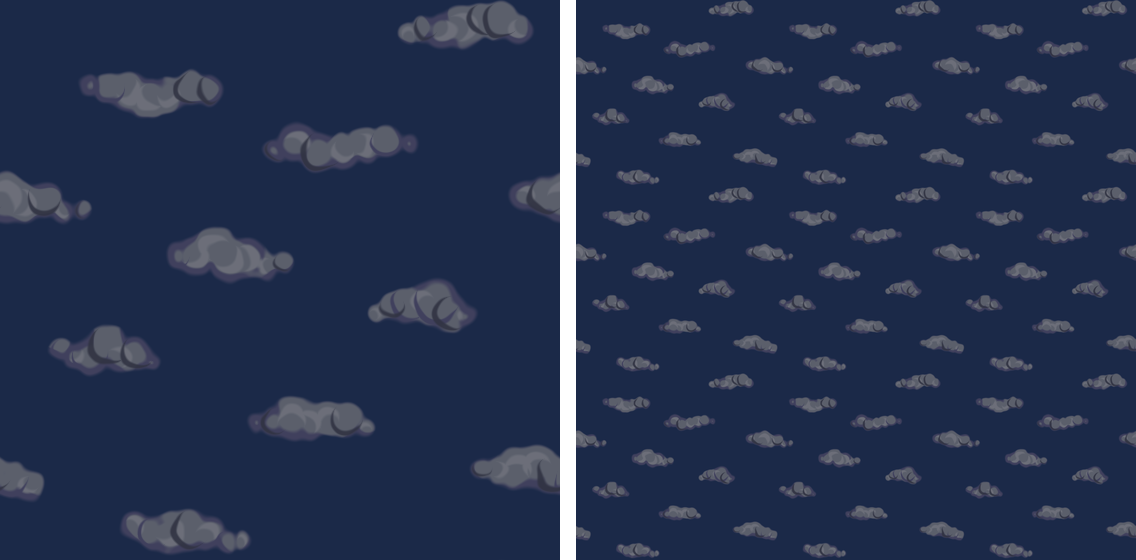
Left, the tile; right, the same tile 3 across and 3 down.
This texture is drawn by a Shadertoy shader. Its source:

```glsl
const int CLOUDS = 10;
const int LOBES = 7;
const vec3 SKY = vec3(0.104, 0.162, 0.282);
const vec3 RIM = vec3(0.25, 0.25, 0.365);
const vec3 BODY = vec3(0.355, 0.372, 0.42);
const vec3 LIGHT = vec3(0.43, 0.44, 0.48);
const vec3 SHADE = vec3(0.19, 0.20, 0.26);

vec4 hash4(vec2 p) {
    vec4 h = fract(p.xyxy * vec4(0.1031, 0.1030, 0.0973, 0.1099));
    h += dot(h, h.wzxy + 33.33);
    return fract((h.xxyz + h.yzzw) * h.zywx);
}

float valueNoise(vec2 p) {
    vec2 cell = floor(p), f = fract(p);
    f = f * f * (3.0 - 2.0 * f);
    float low = mix(hash4(cell).x, hash4(cell + vec2(1, 0)).x, f.x);
    float high = mix(hash4(cell + vec2(0, 1)).x, hash4(cell + vec2(1, 1)).x, f.x);
    return mix(low, high, f.y);
}

float smoothUnion(float a, float b, float k) {
    float h = max(k - abs(a - b), 0.0) / k;
    return min(a, b) - h * h * k * 0.25;
}

// Moon shape whose thick side faces away from the shift
float crescent(vec2 p, float radius, vec2 shift) {
    return max(length(p) - radius, radius - length(p - shift));
}

float coverage(float dist, float blur) {
    return 1.0 - smoothstep(-blur, blur, dist);
}

// Lobe centre in xy, radius in z
vec3 lobe(int k, vec4 traits, vec4 rnd) {
    float along = float(k) / float(LOBES - 1) * 2.0 - 1.0;
    float halfLength = mix(0.075, 0.122, traits.z);
    float fullness = 1.0 - pow(abs(along - (traits.w - 0.5) * 0.5), 2.0);
    float radius = mix(0.017, 0.037, clamp(fullness, 0.0, 1.0)) * mix(0.8, 1.2, rnd.x);
    float height = (rnd.y - 0.45) * 0.03 * (0.4 + fullness) - along * (traits.x - 0.4) * 0.02;
    return vec3(along * halfLength, height, radius);
}

vec3 paintCloud(vec3 color, vec2 p, float id, vec4 traits) {
    // Hand-drawn wobble
    vec2 seed = vec2(id * 17.0 + 40.0, id * 9.0 + 60.0);
    p += 0.008 * (vec2(valueNoise(p * 38.0 + seed), valueNoise(p * 38.0 + seed + 31.0)) - 0.5);

    float outline = 1.0, light = 1.0, shade = 1.0, fold = 1.0;
    for (int k = 0; k < LOBES; k++) {
        vec4 rnd = hash4(vec2(float(k) + 3.0, id + 11.0));
        vec3 puff = lobe(k, traits, rnd);
        vec2 q = p - puff.xy;
        float r = puff.z;
        outline = smoothUnion(outline, length(q) - r, 0.008);

        // Lower-left shadows, curled folds and highlights on chosen lobes
        float turn = mix(0.3, 1.5, rnd.w);
        vec2 upRight = vec2(cos(turn), sin(turn));
        if (rnd.z < 0.36) shade = min(shade, crescent(q, r * 0.93, upRight * r * 0.34));
        else if (rnd.z < 0.55) fold = min(fold, crescent(q, r * 0.95, upRight * r * 0.28));
        else {
            float spin = rnd.y * 6.283;
            vec2 away = vec2(cos(spin), sin(spin));
            light = min(light, crescent(q, r * 0.66, away * r * 0.48));
        }
    }

    // Uneven rim, heavier below
    float wander = valueNoise(p * 24.0 + seed + 7.0) - p.y * 6.0;
    float rimWidth = 0.013 * smoothstep(0.28, 0.68, wander);
    float inside = coverage(outline + 0.002, 0.003);
    float body = coverage(outline + rimWidth, 0.0035);

    color = mix(color, RIM, coverage(outline, 0.0045));
    color = mix(color, BODY, body);
    color = mix(color, LIGHT, coverage(light, 0.003) * body * 0.9);
    color = mix(color, RIM, coverage(fold, 0.002) * inside);
    color = mix(color, SHADE, coverage(shade, 0.0025) * inside * 0.9);
    return color;
}

void mainImage(out vec4 fragColor, in vec2 fragCoord) {
    vec2 uv = fragCoord / iResolution.xy;
    vec3 color = SKY;

    // Staggered clouds, wrapped around the canvas
    for (int i = 0; i < CLOUDS; i++) {
        float id = float(i);
        vec4 traits = hash4(vec2(id + 5.0, 23.0));
        vec2 center = vec2(id * 0.618 + 0.3, (id + 0.5) / float(CLOUDS));
        center += (traits.xy - 0.5) * vec2(0.08, 0.03);
        vec2 p = fract(uv - center + 0.5) - 0.5;
        if (abs(p.x) < 0.2 && abs(p.y) < 0.12) color = paintCloud(color, p, id, traits);
    }
    fragColor = vec4(color, 1.0);
}
```
